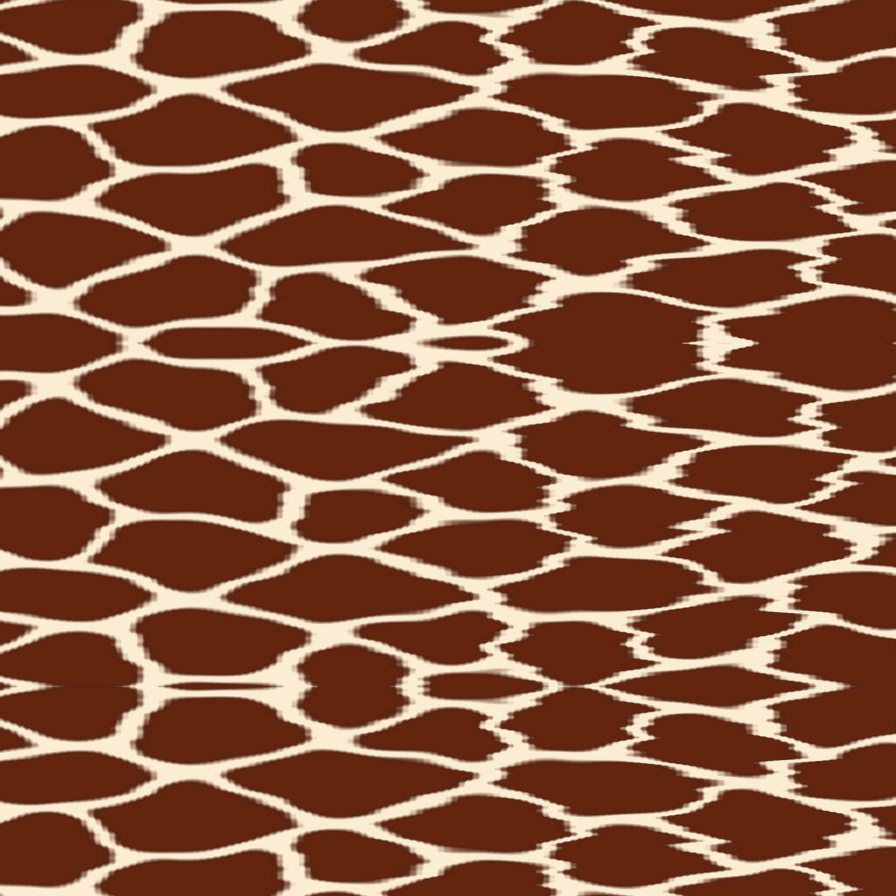
Give the GLSL for this pattern, as a WebGL 2 fragment shader.

```glsl
#version 300 es
precision highp float;
// Giraffe-like hide: long brown patches split by cream seams, mirrored in bands.
// Stretched cellular noise on a staggered lattice gives rounded seam distances;
// layered sines bend the outlines and roughen the steep ends toward the right.

#define FOLD_LINE 0.617      // height of one mirror line
#define FOLD_SIZE 0.383      // distance between mirror lines
#define LATTICE vec2(0.15, 0.085)
#define STRETCH 3.0          // horizontal elongation of the patches
#define JITTER vec2(0.72, 0.52)
#define SEAM 0.047           // half width of the seams, in lattice rows
#define ROUNDING 0.12
#define RIM 0.026            // darker edge of the patches
#define SOFTNESS 0.05
#define RAGGED 0.012         // sideways roughness of the patch ends
#define BLOCKS 128.0         // fine horizontal stair steps

uniform vec2 u_resolution;
out vec4 outColor;

const vec3 CREAM = vec3(0.985, 0.93, 0.83);
const vec3 BROWN = vec3(0.39, 0.145, 0.055);
const vec3 DARK_RIM = vec3(0.35, 0.145, 0.07);

vec2 hash2(vec2 p) {
    vec2 q = vec2(dot(p, vec2(127.1, 311.7)), dot(p, vec2(269.5, 183.3)));
    return fract(sin(q) * 43758.5453);
}

// Jittered centre of a patch; every other column is shifted by half a row.
vec2 site(vec2 id) {
    float stagger = 0.5 * mod(id.x, 2.0) - 0.25;
    return id + vec2(0.5, 0.5 + stagger) + (hash2(id) - 0.5) * JITTER;
}

float smoothMin(float a, float b, float k) {
    float h = max(k - abs(a - b), 0.0) / k;
    return min(a, b) - 0.25 * h * h * k;
}

// Distance to the nearest patch border, in lattice rows.
float seamDistance(vec2 p) {
    vec2 metric = vec2(LATTICE.x / (LATTICE.y * STRETCH), 1.0);
    vec2 base = floor(p);
    vec2 nearestId = base;
    vec2 nearest = vec2(0.0);
    float best = 1e5;
    for (int j = -2; j <= 2; j++) {
        for (int i = -2; i <= 2; i++) {
            vec2 id = base + vec2(i, j);
            vec2 r = (site(id) - p) * metric;
            float d = dot(r, r);
            if (d < best) {
                best = d;
                nearest = r;
                nearestId = id;
            }
        }
    }
    float border = 1.0;
    for (int j = -2; j <= 2; j++) {
        for (int i = -3; i <= 3; i++) {
            if (i == 0 && j == 0) continue;
            vec2 r = (site(nearestId + vec2(i, j)) - p) * metric;
            float d = dot(0.5 * (nearest + r), normalize(r - nearest));
            border = smoothMin(border, d, ROUNDING);
        }
    }
    return border;
}

// Slow bends along the patches and quick sideways ripples at their ends.
vec2 warp(vec2 p) {
    float bend = 0.0035 * sin(p.x * 23.0 + p.y * 17.0)
               + 0.0018 * sin(p.x * 51.0 - p.y * 29.0 + 1.7);
    float ripple = sin(p.y * 178.0 + 3.0 * sin(p.x * 7.0))
                 + 0.55 * sin(p.y * 391.0 + p.x * 13.0)
                 + 0.2 * sin(p.y * 820.0 + 2.0);
    float strength = RAGGED * mix(0.3, 1.0, smoothstep(0.25, 0.75, p.x));
    return p + vec2(ripple * strength, bend);
}

void main() {
    vec2 uv = gl_FragCoord.xy / u_resolution;

    // Mirrored bands, then soft stair steps along x
    vec2 p = uv;
    p.y = abs(mod(uv.y - FOLD_LINE + FOLD_SIZE, 2.0 * FOLD_SIZE) - FOLD_SIZE);
    float column = uv.x * BLOCKS;
    p.x = (floor(column) + smoothstep(0.15, 0.85, fract(column))) / BLOCKS;

    // Patches and seams of slightly varying width
    float d = seamDistance(warp(p) / LATTICE);
    float seam = SEAM + 0.01 * sin(p.x * 19.0 + 2.0) * sin(p.y * 31.0 + p.x * 8.0);
    float soft = max(SOFTNESS, 1.5 / (u_resolution.y * LATTICE.y));
    float patchMask = smoothstep(seam - 0.5 * soft, seam + 0.5 * soft, d);

    // Colour
    float inner = smoothstep(seam + RIM, seam + 2.0 * RIM, d);
    vec3 hide = mix(DARK_RIM, BROWN, inner);
    outColor = vec4(mix(CREAM, hide, patchMask), 1.0);
}
```
